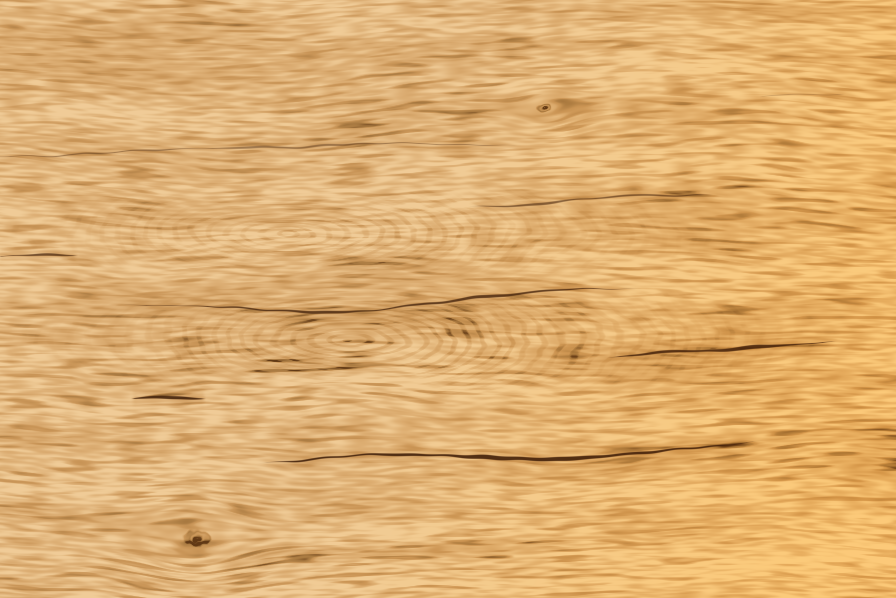
Reproduce this texture procedurally as a WebGL 1 fragment shader.

```glsl
precision highp float;
// Honey-coloured oak board: fine horizontal grain, ring figures, knots and dark cracks.

uniform vec2 u_resolution;

#define PORE_SCALE vec2(11.0, 125.0)
#define FIBRE_SCALE vec2(24.0, 165.0)
#define BAND_SCALE vec2(2.2, 24.0)
#define PORE_DEPTH 0.36
#define FIBRE_DEPTH 0.20
#define BASE_TONE 0.83
#define RING_FREQ 36.0
#define RING_DEPTH 0.30
#define CRACK_WIDTH 0.0042
#define WARM_TINT vec3(1.05, 1.0, 0.83)
#define PALE_TINT vec3(1.0, 1.01, 1.04)

vec2 gradientAt(vec2 cell) {
  float h = fract(sin(dot(cell, vec2(127.1, 311.7))) * 43758.55);
  float angle = 6.2832 * h;
  return vec2(cos(angle), sin(angle));
}

// Gradient noise, roughly -1 to 1
float noise(vec2 p) {
  vec2 i = floor(p), f = p - i;
  vec2 u = f * f * f * (f * (f * 6.0 - 15.0) + 10.0);
  vec2 e = vec2(1.0, 0.0);
  float low = mix(dot(gradientAt(i), f),
                  dot(gradientAt(i + e), f - e), u.x);
  float high = mix(dot(gradientAt(i + e.yx), f - e.yx),
                   dot(gradientAt(i + 1.0), f - 1.0), u.x);
  return 1.5 * mix(low, high, u.y);
}

vec2 knotCentre(float i) {
  return vec2(0.33 + 0.58 * i, 0.10 + 0.72 * i);
}

float knotRadius(float i) {
  return mix(0.022, 0.012, i);
}

// Spread the grain around the knots and let it wander
vec2 grainCoords(vec2 p) {
  vec2 q = p;
  for (int k = 0; k < 2; k++) {
    float i = float(k);
    vec2 d = p - knotCentre(i);
    vec2 s = d / (knotRadius(i) * vec2(5.0, 3.0));
    q.y -= 0.7 * d.y * exp(-dot(s, s));
  }
  q.y += 0.028 * noise(p * vec2(1.3, 2.5) + 4.0);
  q.y += 0.005 * noise(p * vec2(5.0, 11.0) + 9.0);
  return q;
}

// Nested elongated arcs of a flat-sawn figure
float ringFigure(vec2 p, vec2 centre, vec2 extent) {
  vec2 d = p - centre;
  float r = length(d * vec2(1.0, 3.3));
  r += 0.022 * noise(p * vec2(5.0, 14.0)) + 0.006 * noise(p * vec2(20.0, 60.0));
  float line = smoothstep(0.0, 0.95, sin(6.2832 * RING_FREQ * r));
  vec2 s = (d - vec2(0.3 * extent.x, 0.0)) / extent;
  return line * exp(-dot(s, s));
}

// Tapering cracks: x is the dark core, y the brown halo
vec2 cracks(vec2 p, float width, float px) {
  vec2 cover = vec2(0.0);
  for (int k = 0; k < 8; k++) {
    float i = float(k);
    float size = fract(0.88 + 0.34 * i);
    float halfLength = 0.04 + 0.5 * size * size;
    vec2 centre = vec2(width * fract(0.57 + 0.618 * i), 0.24 + 0.085 * i);
    float along = (p.x - centre.x) / halfLength;
    float taper = max(1.0 - along * along, 0.0);
    float path = centre.y + 0.035 * (p.x - centre.x)
               + 0.02 * noise(vec2(p.x * 2.6, i * 7.3))
               + 0.003 * noise(vec2(p.x * 17.0, i * 3.7));
    float d = abs(p.y - path);
    float thick = CRACK_WIDTH * (1.0 - 0.1 * i) * taper
                * (0.65 + 0.7 * noise(vec2(p.x * 9.0, i * 5.1 + 2.0)));
    float strength = (1.0 - 0.015 * i * i) * smoothstep(0.0, 0.3, taper);
    float core = 1.0 - smoothstep(thick - px, thick + px, d);
    cover = max(cover, strength * vec2(core, exp(-d / 0.009)));
  }
  return cover;
}

float knots(vec2 p) {
  float dark = 0.0;
  for (int k = 0; k < 2; k++) {
    float i = float(k);
    vec2 d = (p - knotCentre(i)) * vec2(1.0, 1.6);
    float r = length(d) / knotRadius(i) + 0.3 * noise(p * 90.0);
    float rings = 0.62 + 0.3 * sin(r * 9.0);
    dark = max(dark, rings * (1.0 - smoothstep(0.5, 1.2, r)));
  }
  return dark;
}

vec3 woodColour(float t) {
  vec3 c = mix(vec3(0.38, 0.22, 0.08), vec3(0.67, 0.48, 0.25), smoothstep(0.0, 0.28, t));
  c = mix(c, vec3(0.79, 0.58, 0.33), smoothstep(0.25, 0.5, t));
  c = mix(c, vec3(0.86, 0.67, 0.43), smoothstep(0.47, 0.72, t));
  return mix(c, vec3(0.94, 0.79, 0.57), smoothstep(0.68, 0.98, t));
}

void main() {
  vec2 p = gl_FragCoord.xy / u_resolution.y;
  float width = u_resolution.x / u_resolution.y;
  vec2 q = grainCoords(p);

  // Grain from broad bands down to single pores
  float pores = smoothstep(0.05, 0.6, noise(q * PORE_SCALE));
  float smudge = smoothstep(0.25, 0.8, noise(q * vec2(3.0, 17.0) + 31.0));
  float tone = BASE_TONE - PORE_DEPTH * pores * (0.8 + 0.5 * noise(q * vec2(2.0, 7.0)));
  tone += FIBRE_DEPTH * noise(q * FIBRE_SCALE + 17.0);
  tone += 0.15 * noise(q * BAND_SCALE + 5.0) + 0.12 * noise(q * vec2(1.0, 6.0) + 23.0);
  tone -= 0.22 * smudge * (0.6 + 0.6 * pores);

  // Ring figures, broken up by the pores
  float rings = ringFigure(p, vec2(0.58, 0.43), vec2(0.42, 0.065));
  rings += 0.65 * ringFigure(p, vec2(0.48, 0.61), vec2(0.42, 0.06));
  tone -= RING_DEPTH * rings * (0.55 + 0.6 * pores);

  // Defects
  vec2 crack = cracks(p, width, 0.8 / u_resolution.y);
  tone -= 0.22 * crack.y + 0.75 * knots(p);
  vec3 colour = woodColour(clamp(tone, 0.0, 1.0));
  colour = mix(colour, vec3(0.27, 0.14, 0.05), 0.92 * crack.x);

  // Warmer towards the lower right
  float warmth = smoothstep(0.35, 1.1, p.x / width - 0.25 * (p.y - 0.5));
  colour *= mix(PALE_TINT, WARM_TINT, warmth);
  gl_FragColor = vec4(clamp(colour, 0.0, 1.0), 1.0);
}
```
